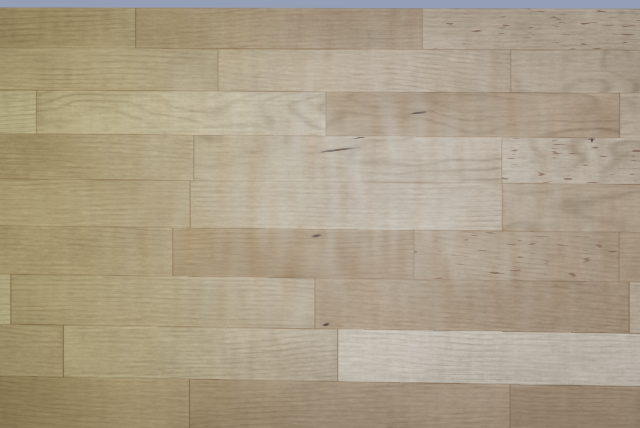
A Shadertoy shader for this texture:

```glsl
// Pale maple butcher-block top: nine rows of staggered boards with fine grain, flecks and knots.
const int ROWS = 9;
const vec3 PALE = vec3(0.77, 0.745, 0.68);
const vec3 WARM = vec3(0.61, 0.522, 0.41);
const vec3 SEAM = vec3(0.46, 0.34, 0.21);
const vec3 FLECK = vec3(0.42, 0.29, 0.21);
const vec3 KNOT = vec3(0.24, 0.16, 0.12);
const vec3 WALL = vec3(0.58, 0.62, 0.71);
const vec3 GLARE = vec3(0.79, 0.81, 0.82);
const float FIRST_ROW = 0.09375, ROW_GROWTH = 0.0019;

// Butt joints of each row, as fractions of the width (2 = no joint)
const vec3 JOINTS[ROWS] = vec3[ROWS](
    vec3(0.212, 0.660, 2.0), vec3(0.341, 0.798, 2.0), vec3(0.057, 0.509, 0.968),
    vec3(0.303, 0.784, 2.0), vec3(0.297, 0.785, 2.0), vec3(0.270, 0.647, 0.967),
    vec3(0.017, 0.492, 0.983), vec3(0.099, 0.528, 2.0), vec3(0.296, 0.797, 2.0));

// Warmth of each board, left to right
const vec4 WARMTH[ROWS] = vec4[ROWS](
    vec4(0.58, 0.70, 0.48, 0.5), vec4(0.42, 0.52, 0.52, 0.5), vec4(0.12, 0.28, 0.80, 0.5),
    vec4(0.52, 0.44, 0.36, 0.5), vec4(0.52, 0.48, 0.72, 0.5), vec4(0.52, 0.94, 0.76, 0.8),
    vec4(0.12, 0.46, 0.82, 0.5), vec4(0.46, 0.36, 0.06, 0.5), vec4(0.68, 0.76, 0.85, 0.5));

// Per row: the flecked board, and the first board with swirling figure (9 = none)
const ivec2 FIGURE[ROWS] = ivec2[ROWS](
    ivec2(2, 9), ivec2(9, 2), ivec2(9, 1), ivec2(2, 1), ivec2(9, 2),
    ivec2(2, 9), ivec2(9, 9), ivec2(9, 9), ivec2(9, 9));

// Knots: centre and half size, in canvas heights
const vec4 KNOTS[6] = vec4[6](
    vec4(0.791, 0.650, 0.045, 0.003), vec4(0.740, 0.449, 0.012, 0.004),
    vec4(1.383, 0.672, 0.003, 0.006), vec4(0.977, 0.736, 0.020, 0.003),
    vec4(0.762, 0.242, 0.008, 0.004), vec4(0.840, 0.678, 0.016, 0.002));

vec2 hash2(vec2 p) {
    return fract(sin(vec2(dot(p, vec2(127.1, 311.7)), dot(p, vec2(269.5, 183.3)))) * 43758.5);
}

float gradientAt(vec2 cell, vec2 offset) { return dot(hash2(cell) * 2.0 - 1.0, offset); }

float gradientNoise(vec2 p) {
    vec2 i = floor(p), f = fract(p), e = vec2(0.0, 1.0);
    vec2 u = f * f * f * (f * (f * 6.0 - 15.0) + 10.0);
    return mix(
        mix(gradientAt(i, f), gradientAt(i + e.yx, f - e.yx), u.x),
        mix(gradientAt(i + e.xy, f - e.xy), gradientAt(i + e.yy, f - e.yy), u.x), u.y);
}

float lineMask(float dist, float halfWidth, float pixel) {
    return 1.0 - smoothstep(halfWidth - pixel * 0.5, halfWidth + pixel, dist);
}

// Continuous row number; rows widen towards the viewer
float rowCoord(float depth) {
    return (sqrt(FIRST_ROW * FIRST_ROW + 4.0 * ROW_GROWTH * depth) - FIRST_ROW) / (2.0 * ROW_GROWTH);
}

// Brightness change from growth rings, fibres, cross shimmer and clouding
float woodGrain(vec2 p, vec2 seed, float swirl) {
    vec2 q = p + seed * 37.0;
    float warp = gradientNoise(q * vec2(2.2, 9.0)) + 0.15 * gradientNoise(q * vec2(9.0, 22.0));
    float straight = (p.y + p.x * (seed.x - 0.5) * 0.25) * 540.0 + warp * 16.0;
    float rings = pow(0.5 + 0.5 * sin(mix(straight, warp * 38.0 + p.y * 60.0, swirl)), 4.0);
    float patchy = clamp(0.6 + 1.5 * gradientNoise(q * vec2(4.0, 14.0) + 5.0), 0.0, 1.2);
    float fibre = gradientNoise(q * vec2(12.0, 150.0)) + gradientNoise(q * vec2(45.0, 190.0));
    float shimmer = gradientNoise(q * vec2(50.0, 10.0)) * (0.5 + patchy);
    float speckle = gradientNoise(q * vec2(140.0, 165.0));
    float cloud = gradientNoise(q * vec2(2.4, 5.0) + 9.0) + 0.5 * gradientNoise(q * vec2(8.0, 13.0));
    return fibre * 0.075 + shimmer * 0.045 + speckle * 0.045 + cloud * 0.11
         - rings * patchy * mix(0.07, 0.12, swirl);
}

float knotMask(vec2 p) {
    float mask = 0.0;
    for (int i = 0; i < 6; i++) {
        vec2 d = p - KNOTS[i].xy;
        d.y -= d.x * 0.12;
        float r = length(d / KNOTS[i].zw) + 0.5 * gradientNoise(p * vec2(60.0, 200.0));
        mask = max(mask, 0.75 * (1.0 - smoothstep(0.3, 1.2, r)) + 0.12 * exp(-0.3 * r * r));
    }
    return mask;
}

void mainImage(out vec4 fragColor, in vec2 fragCoord) {
    vec2 uv = fragCoord / iResolution.xy, p = fragCoord / iResolution.y;
    float pixel = 1.0 / iResolution.y;

    // Slightly tilted rows, then the board within the row
    float depth = (1.0 - uv.y - 0.0175 - 0.003 * uv.x) / (1.0 + 0.025 * (uv.x - 0.5));
    float k = rowCoord(depth);
    int row = clamp(int(floor(k)), 0, ROWS - 1);
    vec3 joints = JOINTS[row];
    int board = int(dot(step(joints, vec3(uv.x)), vec3(1.0)));
    vec2 seed = hash2(vec2(float(row), float(board)) + 3.0);

    // Wood: darker grain is also more saturated
    vec2 grainPos = vec2(p.x, -depth);
    float grain = woodGrain(grainPos, seed, board >= FIGURE[row].y ? 1.0 : 0.0);
    vec3 color = mix(PALE, WARM, WARMTH[row][board]) * (1.0 + grain * vec3(0.85, 1.0, 1.2));
    float fleck = smoothstep(0.24, 0.5, gradientNoise(grainPos * vec2(32.0, 150.0) + seed * 50.0));
    color = mix(color, FLECK, fleck * (board == FIGURE[row].x ? 0.6 : 0.06));
    color = mix(color, KNOT, knotMask(p));

    // Seams fade in and out, with a faint bright edge where worn
    float rowGap = abs(k - round(k)) * (FIRST_ROW + 2.0 * ROW_GROWTH * k);
    vec3 gaps = abs(joints - uv.x) * iResolution.x / iResolution.y;
    float endGap = min(gaps.x, min(gaps.y, gaps.z));
    float wear = 0.22 + 0.9 * gradientNoise(vec2(p.x * 5.0, round(k) * 7.3));
    color = mix(color, SEAM, lineMask(rowGap, 0.0008, pixel) * clamp(wear, 0.04, 0.55));
    color += 0.05 * lineMask(abs(rowGap - 0.004), 0.001, pixel) * clamp(0.7 - 2.0 * wear, 0.0, 1.0);
    color = mix(color, SEAM, lineMask(endGap, 0.0008, pixel) * (0.25 + 0.35 * seed.y));

    // Window light: yellow at the left, cool glare right of the middle
    vec2 fromLight = uv - vec2(0.58, 0.54);
    float r2 = dot(fromLight, fromLight);
    color *= mix(vec3(1.01, 1.0, 0.84), vec3(1.0, 1.0, 1.03), smoothstep(0.0, 0.65, uv.x));
    float glint = 1.0 + 1.2 * gradientNoise(p * vec2(28.0, 7.0));
    color = mix(color, GLARE, 0.3 * glint * exp(-7.0 * r2));
    color *= 1.045 - 0.4 * r2;

    color = mix(color, WALL, 1.0 - smoothstep(-pixel, pixel, depth));
    fragColor = vec4(color, 1.0);
}
```
